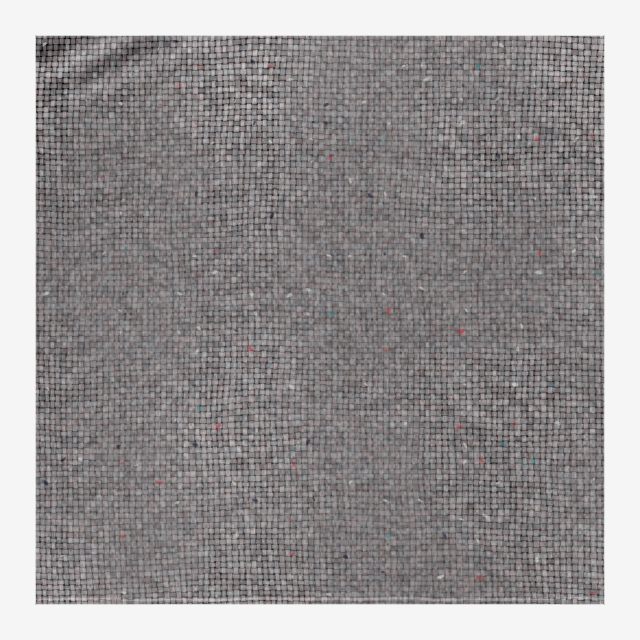
A Shadertoy shader for this texture:

```glsl
const float MARGIN = 0.056;            // plain border, in canvas units
const vec2 THREADS = vec2(96.0, 98.0); // yarns across and down
const float WANDER = 0.55;             // yarn drift, in yarn pitches
const float CONTRAST = 0.35;
const float MEAN_SHADE = 0.69;
const float FIBRE = 0.17;
const float SLUB = 0.11;               // brightness spread between yarn crossings
const float FLECK_CELLS = 30.0;
const float FLECK_CHANCE = 0.17;
const vec3 PAPER = vec3(0.96);
const vec3 YARN = vec3(0.487, 0.469, 0.474);
const vec3 PALE = vec3(0.76, 0.77, 0.74);
const vec3 NAVY = vec3(0.18, 0.18, 0.25);
const vec3 RED = vec3(0.70, 0.24, 0.26);
const vec3 TEAL = vec3(0.25, 0.52, 0.54);

float hash(vec2 p) {
    return fract(sin(dot(p, vec2(127.1, 311.7))) * 43758.5);
}

// Value noise on the unit square that wraps after "cells" steps
float noise(vec2 p, vec2 cells) {
    p *= cells;
    vec2 i = floor(p), f = fract(p);
    f = f * f * (3.0 - 2.0 * f);
    vec2 a = mod(i, cells), b = mod(i + 1.0, cells);
    return mix(mix(hash(a), hash(vec2(b.x, a.y)), f.x),
               mix(hash(vec2(a.x, b.y)), hash(b), f.x), f.y);
}

float fbm(vec2 p, float cells) {
    float sum = 0.0, gain = 0.5;
    for (int i = 0; i < 4; i++) {
        sum += gain * noise(p, vec2(cells));
        cells *= 2.0;
        gain *= 0.5;
    }
    return sum / 0.9375;
}

// Plain weave: brightness of the yarns, low in the holes between them
float weave(vec2 p) {
    vec2 drift = vec2(noise(p, vec2(24.0, 9.0)), noise(p + 0.37, vec2(9.0, 24.0))) - 0.5;
    drift += 3.0 * (vec2(fbm(p, 3.0), fbm(p + 0.61, 3.0)) - 0.5);
    vec2 q = p * THREADS + WANDER * drift;
    vec2 id = floor(q);
    vec2 f = abs(fract(q) - 0.5) * 2.0;
    vec2 width = 0.86 + 0.26 * vec2(hash(vec2(id.x, 7.0)), hash(vec2(3.0, id.y)));
    vec2 yarn = 1.0 - smoothstep(width - 0.5, width, f);
    vec2 bow = 1.0 - 0.3 * f.yx * f.yx;
    bool warpOver = mod(id.x + id.y, 2.0) < 0.5;
    float top = warpOver ? yarn.x * bow.x : yarn.y * bow.y * 0.92;
    float under = 0.58 * (warpOver ? yarn.y : yarn.x);
    return max(top, under) + SLUB / CONTRAST * (hash(id + 19.0) - 0.5);
}

// Broad light and shade, folds in the upper left corner, hem at the foot
float lighting(vec2 p) {
    float light = 0.10 * (fbm(p + 0.2, 4.0) - 0.5);
    light += 0.03 * smoothstep(0.5, 1.0, p.y);
    light -= 0.04 * smoothstep(0.35, 0.0, p.x) * smoothstep(0.2, 0.7, p.y);
    float corner = 1.0 - smoothstep(0.03, 0.24, length((p - vec2(0.08, 1.0)) * vec2(0.8, 1.5)));
    light += 0.12 * corner * (sin(95.0 * (p.y - 0.45 * p.x) + 4.0 * fbm(p, 8.0)) - 0.4);
    float hemLine = 0.007 + 0.004 * noise(p, vec2(30.0, 1.0));
    light += 0.13 * (1.0 - smoothstep(0.001, 0.004, abs(p.y - hemLine)));
    return light;
}

// Stray coloured fibres: rgb is the colour, a the cover
vec4 fleck(vec2 p, float px) {
    vec2 q = p * FLECK_CELLS, id = floor(q);
    vec2 centre = 0.3 + 0.4 * vec2(hash(id + 11.0), hash(id + 23.0));
    float angle = 6.2832 * hash(id + 31.0), kind = hash(id + 43.0);
    vec2 d = mat2(cos(angle), sin(angle), -sin(angle), cos(angle)) * (fract(q) - centre);
    d += 0.10 * (noise(p, vec2(170.0)) - 0.5);
    float size = mix(0.07, 0.16, hash(id + 57.0));
    float dist = length(d * vec2(1.0, 1.8)) - size;
    float edge = 1.5 * px * FLECK_CELLS;
    float cover = (1.0 - smoothstep(-edge, edge, dist)) * step(hash(id + 71.0), FLECK_CHANCE);
    vec3 tint = kind < 0.48 ? PALE : kind < 0.70 ? NAVY : kind < 0.92 ? RED : TEAL;
    return vec4(tint, 0.75 * cover);
}

vec3 cloth(vec2 p, float px) {
    // Worn patches lose contrast; the upper part is crisper
    float crisp = mix(0.6, 1.25, smoothstep(0.3, 0.7, fbm(p + 0.43, 5.0)));
    crisp *= mix(0.9, 1.15, smoothstep(0.55, 1.0, p.y));
    float relief = CONTRAST * crisp * (weave(p) - MEAN_SHADE);
    float fibre = FIBRE * (noise(p, vec2(260.0, 190.0)) - 0.5);
    vec3 colour = YARN + relief + fibre + lighting(p);

    // Faint warm and cool mottling of the recycled fibre
    float hue = noise(p + 0.13, vec2(130.0)) - 0.5;
    colour += hue * vec3(0.035, -0.01, -0.02);

    vec4 stray = fleck(p, px);
    return mix(colour, stray.rgb + 0.5 * relief, stray.a);
}

void mainImage(out vec4 fragColor, in vec2 fragCoord) {
    vec2 uv = fragCoord / iResolution.xy;
    float px = 1.0 / min(iResolution.x, iResolution.y);
    vec2 p = (uv - MARGIN) / (1.0 - 2.0 * MARGIN);
    vec2 box = abs(uv - 0.5) - (0.5 - MARGIN);
    float inside = 1.0 - smoothstep(-px, px, max(box.x, box.y));
    vec3 colour = mix(PAPER, cloth(p, px), inside);
    fragColor = vec4(clamp(colour, 0.0, 1.0), 1.0);
}
```
